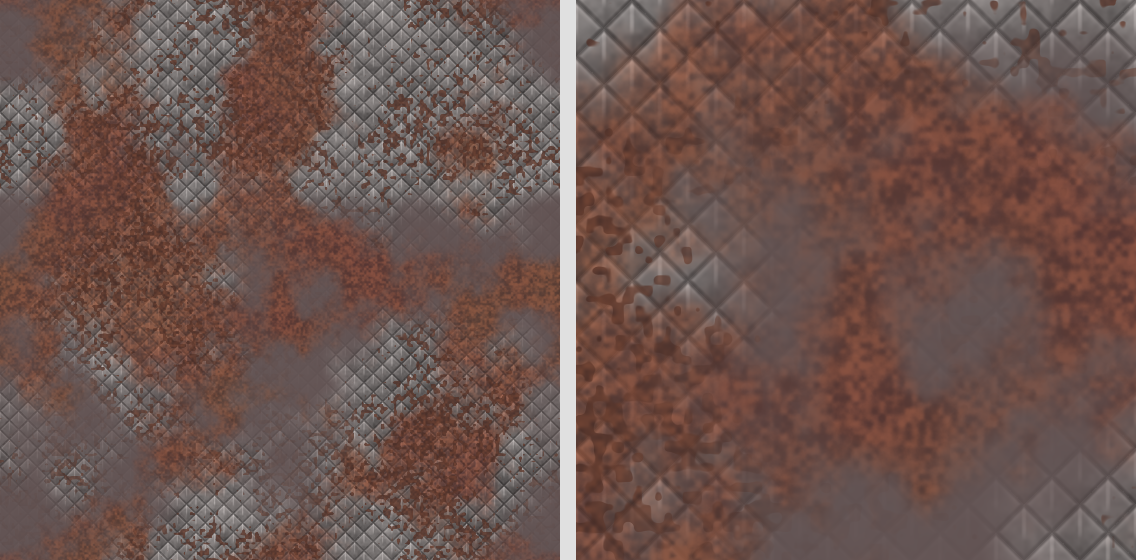
Left, the full canvas; right, a detail of the centre.
This texture is drawn by a three.js fragment shader. Its source:

```glsl
// Weathered grey metal of quilted diamond studs, veiled by mauve dust and blotched with rust.
#define REPEATS 30.0
#define SEAM_WIDTH 0.06
#define DUST_SCALE 4.0
#define DUST_AMOUNT 0.95
#define RUST_SCALE 6.0
#define RUST_AMOUNT 0.82
#define FLECK_SCALE 170.0
#define GRAIN_SCALE 256.0
#define DUST_COLOR vec3(0.385, 0.325, 0.325)
#define METAL_TINT vec3(1.02, 0.995, 0.985)
#define RUST_DARK vec3(0.33, 0.205, 0.175)
#define RUST_LIGHT vec3(0.56, 0.325, 0.235)

varying vec2 vUv;

float hash(vec2 p) {
  vec3 h = fract(vec3(p.xyx) * 0.1031);
  h += dot(h, h.yzx + 33.33);
  return fract((h.x + h.y) * h.z);
}

// Value noise that wraps after n cells
float noise(vec2 uv, float n, float seed) {
  vec2 p = uv * n;
  vec2 i = floor(p);
  vec2 f = fract(p);
  f = f * f * (3.0 - 2.0 * f);
  vec2 lo = mod(i, n) + seed;
  vec2 hi = mod(i + 1.0, n) + seed;
  return mix(mix(hash(lo), hash(vec2(hi.x, lo.y)), f.x),
             mix(hash(vec2(lo.x, hi.y)), hash(hi), f.x), f.y);
}

float fbm(vec2 uv, float n, float seed) {
  float sum = 0.0;
  float weight = 0.5;
  for (int k = 0; k < 5; k++) {
    sum += weight * noise(uv, n, seed + float(k) * 17.0);
    n *= 2.0;
    weight *= 0.5;
  }
  return sum / 0.96875;
}

// Brightness of the embossed diamonds: facets, lit rims, ridge and seams
float studs(vec2 uv) {
  vec2 p = uv * REPEATS;
  vec2 diagonal = vec2(p.x + p.y, p.y - p.x);
  vec2 cell = floor(diagonal) + 0.5;
  vec2 q = diagonal - cell;
  vec2 local = 0.5 * vec2(q.x - q.y, q.x + q.y);
  vec2 center = mod(vec2(cell.x - cell.y, cell.x + cell.y), 2.0 * REPEATS);
  float edge = 0.5 - max(abs(q.x), abs(q.y));
  float upperEdge = 0.5 - max(q.x, q.y);

  float shade = 0.46 + 0.20 * local.y;
  shade += 0.025 * smoothstep(-0.04, 0.04, -local.x);
  shade += 0.09 * (hash(center + 5.0) - 0.5);

  float rim = 1.0 - smoothstep(0.05, 0.22, upperEdge);
  shade += 0.10 * rim;

  float ridge = 1.0 - smoothstep(0.01, 0.06, abs(local.x));
  ridge *= smoothstep(-0.18, 0.05, local.y);
  shade += 0.13 * ridge;

  float seam = 1.0 - smoothstep(SEAM_WIDTH * 0.4, SEAM_WIDTH * 1.8, edge);
  return mix(shade, 0.27, 0.75 * seam);
}

void main() {
  float relief = studs(vUv);
  float grain = noise(vUv, GRAIN_SCALE, 3.0);
  float scuffs = fbm(vUv, 48.0, 71.0);
  float polish = fbm(vUv, 7.0, 211.0);

  // Bare metal with worn bright and dull areas
  float value = relief + 0.24 * (polish - 0.5);
  value += 0.18 * (scuffs - 0.5) + 0.07 * (grain - 0.5);
  vec3 color = METAL_TINT * value;

  // Dust veil that hides the relief
  float dust = smoothstep(0.43, 0.68, fbm(vUv, DUST_SCALE, 131.0));
  color = mix(color, DUST_COLOR, 0.14 + (DUST_AMOUNT - 0.14) * dust);

  // Broad rust blotches with ragged grain
  float blotch = fbm(vUv, RUST_SCALE, 337.0);
  float rust = smoothstep(0.45, 0.67, blotch + 0.14 * (scuffs - 0.5));
  float rustGrain = 0.6 * fbm(vUv, 96.0, 401.0) + 0.4 * grain;
  vec3 rustColor = mix(RUST_DARK, RUST_LIGHT, smoothstep(0.2, 0.8, rustGrain));
  rustColor.g += 0.05 * (polish - 0.5);
  rustColor *= 1.0 + 0.5 * (relief - 0.45) * (1.0 - dust);
  color = mix(color, rustColor, RUST_AMOUNT * rust);

  // Small dark rust flecks gathered in clusters
  float cluster = smoothstep(0.36, 0.68, fbm(vUv, 8.0, 503.0) + 0.12 * rust);
  float limit = mix(0.84, 0.50, cluster);
  float speck = 0.7 * noise(vUv, FLECK_SCALE, 601.0) + 0.3 * noise(vUv, 70.0, 659.0);
  float fleck = smoothstep(limit, limit + 0.10, speck) * (1.0 - 0.9 * dust);
  vec3 fleckColor = mix(RUST_DARK * 0.85, RUST_LIGHT * 0.85, grain * 0.7);
  color = mix(color, fleckColor, 0.8 * fleck);

  gl_FragColor = vec4(clamp(color, 0.0, 1.0), 1.0);
}
```
